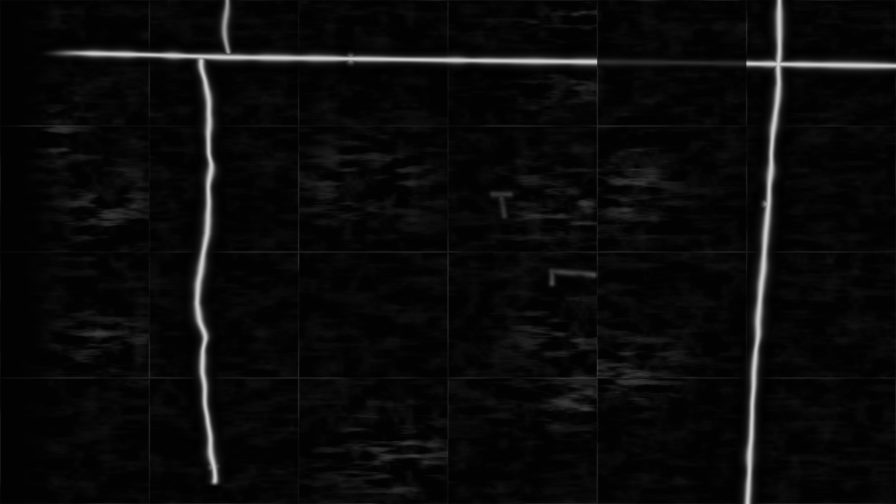
Write a Shadertoy shader that draws this texture.

```glsl
// Pale cracks on a near-black wall: one long horizontal and two wandering verticals.
// Cracks are interpolated offset curves with a soft glow; the wall is streaky
// value noise, reseeded per tile so that faint seams show between tiles.

const vec2 TILE = vec2(0.2963, 0.25); // six by four tiles, in canvas heights

float hash(vec2 p) {
    return fract(sin(dot(p, vec2(127.1, 311.7))) * 43758.5453);
}

float noise(vec2 p) {
    vec2 i = floor(p), f = fract(p);
    f = f * f * (3.0 - 2.0 * f);
    return mix(mix(hash(i), hash(i + vec2(1, 0)), f.x),
               mix(hash(i + vec2(0, 1)), hash(i + vec2(1, 1)), f.x), f.y);
}

float fbm(vec2 p) {
    float sum = 0.0, gain = 0.55;
    for (int i = 0; i < 3; i++) {
        sum += gain * noise(p);
        p = p * 2.03 + 17.3;
        gain *= 0.5;
    }
    return sum;
}

// Evenly spaced offsets, interpolated for t from 0 to 1
float curve(float offsets[13], float t) {
    float s = clamp(t, 0.0, 0.9999) * 12.0;
    int i = int(s);
    return mix(offsets[i], offsets[i + 1], fract(s));
}

float bell(float d, float width) {
    d /= width;
    return exp(-d * d);
}

float band(float x, float start, float end, float soft) {
    return smoothstep(start - soft, start + soft, x)
         * (1.0 - smoothstep(end - soft, end + soft, x));
}

// Bright core with a dim skirt; width varies along the crack
float crack(float d, float along, float width) {
    float w = width * (0.8 + 0.45 * noise(vec2(along * 32.0, 3.0)));
    return 0.68 * bell(d, w) + 0.12 * bell(d, w * 2.4);
}

float segment(vec2 p, vec2 a, vec2 b) {
    vec2 ab = b - a;
    float t = clamp(dot(p - a, ab) / dot(ab, ab), 0.0, 1.0);
    return length(p - a - ab * t);
}

// Regions of stronger texture, each cut off at its tile column
float roughness(vec2 p) {
    vec4 patches[12] = vec4[12](
        vec4(1.14, 0.03, 0.09, 0.04), vec4(1.13, 0.165, 0.10, 0.035),
        vec4(1.13, 0.41, 0.10, 0.08), vec4(1.13, 0.66, 0.10, 0.06),
        vec4(1.13, 0.80, 0.11, 0.05), vec4(0.115, 0.27, 0.05, 0.05),
        vec4(0.22, 0.42, 0.08, 0.08), vec4(0.21, 0.68, 0.10, 0.05),
        vec4(1.25, 0.37, 0.08, 0.09), vec4(0.73, 0.36, 0.10, 0.08),
        vec4(0.78, 0.90, 0.12, 0.08), vec4(1.25, 0.73, 0.10, 0.07));
    float sum = 0.0;
    for (int i = 0; i < 12; i++) {
        vec4 c = patches[i];
        float sameColumn = float(floor(c.x / TILE.x) == floor(p.x / TILE.x));
        sum += sameColumn * bell(length((p - c.xy) / c.zw), 1.0);
    }
    return sum;
}

float wall(vec2 p) {
    vec2 seed = floor(p / TILE) * 31.7;
    float streak = smoothstep(0.42, 0.82, fbm(p * vec2(18, 75) + seed));
    float blotch = smoothstep(0.40, 0.85, fbm(p * vec2(38, 42) + seed.yx));
    float margin = smoothstep(0.03, 0.13, p.x);
    return 0.008 + margin * (0.03 * streak + 0.03 * blotch
         + roughness(p) * (0.17 * streak + 0.04 * blotch));
}

float seams(vec2 p) {
    vec2 d = abs(p - TILE * round(p / TILE));
    float fade = smoothstep(0.3, 0.8, noise(p * 14.0));
    return (0.03 + 0.08 * fade) * max(bell(d.x, 0.0016), bell(d.y, 0.0016));
}

void mainImage(out vec4 fragColor, in vec2 fragCoord) {
    // Canvas heights, measured downward from the top left
    vec2 p = vec2(fragCoord.x, iResolution.y - fragCoord.y) / iResolution.y;

    float beam[13] = float[13](0.1065, 0.1053, 0.1088, 0.1134, 0.1153, 0.1171,
        0.1192, 0.1211, 0.1227, 0.1243, 0.1262, 0.1285, 0.1308);
    float left[13] = float[13](0.400, 0.410, 0.417, 0.417, 0.411, 0.412,
        0.398, 0.394, 0.405, 0.405, 0.410, 0.417, 0.426);
    float right[13] = float[13](1.546, 1.546, 1.545, 1.536, 1.529, 1.523,
        1.517, 1.510, 1.503, 1.4965, 1.492, 1.487, 1.484);

    // Signed distances to the cracks
    float wobble = 0.007 * (noise(vec2(p.y * 30.0, 8.0)) - 0.5);
    float dBeam = p.y - curve(beam, p.x / 1.7778);
    float dLeft = p.x - curve(left, (p.y - 0.116) / 0.833) - wobble;
    float dRight = p.x - curve(right, p.y) - 0.4 * wobble;
    float dStub = p.x - 0.447 - 0.004 * cos(p.y * 50.0) - 0.04 * p.y;

    // Where each crack runs, and how brightly
    float beamGain = smoothstep(0.07, 0.19, p.x) * (1.0 - 0.8 * band(p.x, 1.185, 1.481, 0.001));
    float leftGain = band(p.y, 0.115, 0.96, 0.006);
    float stubGain = 0.75 * band(p.y, -0.1, 0.108, 0.005);
    float lines = max(crack(dBeam, p.x, 0.0052) * beamGain, crack(dLeft, p.y, 0.0062) * leftGain);
    lines = max(lines, crack(dRight, p.y, 0.0062));
    lines = max(lines, crack(dStub, p.y, 0.0055) * stubGain);

    // Knots at the junction and along the cracks
    vec2 knots[5] = vec2[5](vec2(0.399, 0.117), vec2(0.696, 0.117),
        vec2(1.522, 0.405), vec2(0.424, 0.926), vec2(1.547, 0.128));
    for (int i = 0; i < 5; i++) lines = max(lines, 0.65 * bell(length(p - knots[i]), 0.009));

    // Cracks darken the wall beside them
    float shade = max(bell(dBeam, 0.03) * beamGain, bell(dLeft, 0.035) * leftGain);
    shade = max(shade, bell(dRight, 0.035));
    float light = (wall(p) + seams(p)) * (1.0 - 0.75 * shade);

    // Small scratches: a hook and a bracket
    float hook = min(segment(p, vec2(0.978, 0.386), vec2(1.012, 0.386)),
                     segment(p, vec2(0.994, 0.386), vec2(1.001, 0.428)));
    float bracket = min(segment(p, vec2(1.095, 0.538), vec2(1.178, 0.545)),
                        segment(p, vec2(1.095, 0.538), vec2(1.095, 0.562)));
    float wear = 0.4 + 0.8 * noise(p * 60.0);
    light += wear * (0.18 * bell(hook, 0.006) + 0.25 * bell(bracket, 0.006));

    fragColor = vec4(vec3(max(light, lines + 0.4 * light)), 1.0);
}
```
